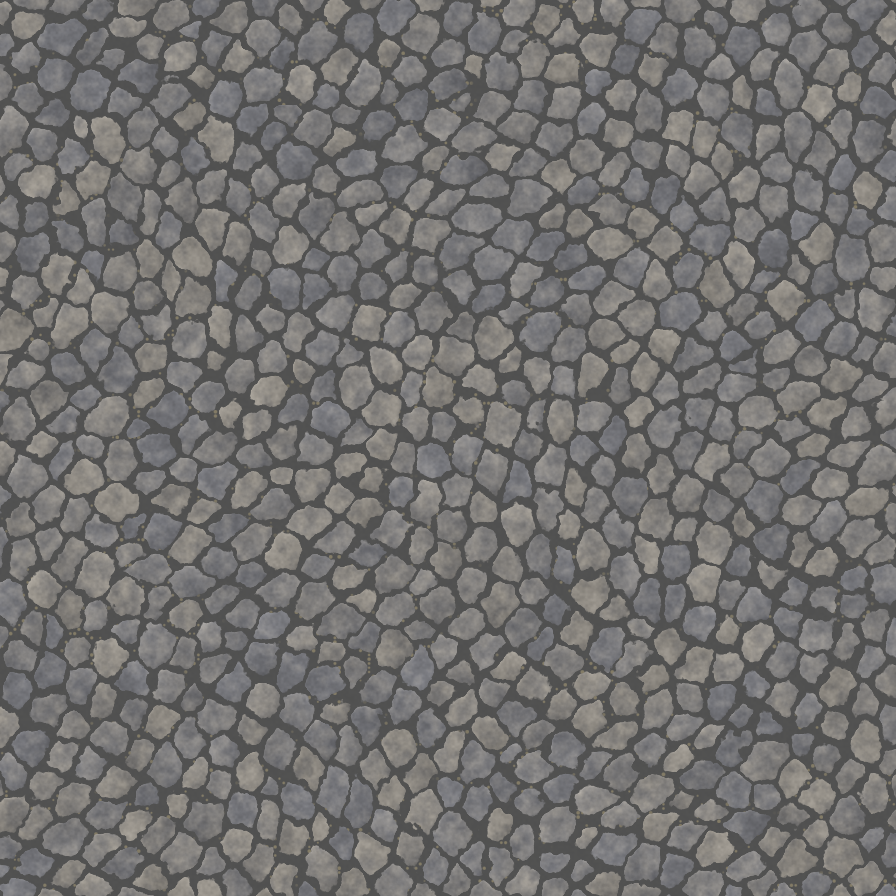
Reproduce this texture procedurally as a Shadertoy shader.

```glsl
const vec2 CELLS = vec2(28.5, 25.5);      // stones per canvas, along and across rows
const float ROW_ANGLE = 0.56;             // rows fall to the right
const vec2 JITTER = vec2(0.56, 0.46);
const float SIZE_SPREAD = 0.26;
const float GAP = 0.045;                  // narrowest half joint, in cells
const float GAP_SPREAD = 0.055;
const float CORNER = 0.055;               // corner rounding, in cells
const float RAGGED = 0.16;
const vec3 MORTAR = vec3(0.318, 0.318, 0.316);
const vec3 COOL_STONE = vec3(0.455, 0.458, 0.478);
const vec3 WARM_STONE = vec3(0.555, 0.537, 0.508);
const vec3 SPECK = vec3(0.58, 0.54, 0.43);
const vec2 LIGHT = vec2(-0.55, 0.83);

float hash(vec2 p) {
    vec3 q = fract(vec3(p.xyx) * 0.1031);
    q += dot(q, q.yzx + 33.33);
    return fract((q.x + q.y) * q.z);
}

vec2 hash2(vec2 p) {
    return vec2(hash(p + 17.3), hash(p + 71.9));
}

float noise(vec2 p) {
    vec2 i = floor(p), f = fract(p);
    f = f * f * (3.0 - 2.0 * f);
    return mix(mix(hash(i), hash(i + vec2(1, 0)), f.x),
               mix(hash(i + vec2(0, 1)), hash(i + vec2(1, 1)), f.x), f.y);
}

float fbm(vec2 p) {
    float sum = 0.0, amp = 0.53;
    for (int i = 0; i < 4; i++) {
        sum += amp * noise(p);
        p = mat2(1.6, 1.2, -1.2, 1.6) * p + 5.7;
        amp *= 0.5;
    }
    return sum;
}

// Centre of a stone: a shifted row grid with jitter
vec2 stoneCentre(vec2 id) {
    float shift = hash(vec2(id.y, 4.7));
    return id + 0.5 + vec2(shift, 0.0) + JITTER * (hash2(id) - 0.5);
}

// Weighted squared distance, so that stones differ in size
float stonePower(vec2 id, vec2 toCentre) {
    return dot(toCentre, toCentre) - SIZE_SPREAD * (hash(id + 9.1) - 0.5);
}

// Rounded distance to the cell border; also gives the stone id and local offset
float cobbles(vec2 p, out vec2 stone, out vec2 offset) {
    vec2 base = floor(p);
    float nearest = 1e3;
    for (int y = -2; y <= 2; y++)
    for (int x = -2; x <= 2; x++) {
        vec2 id = base + vec2(x, y);
        vec2 r = stoneCentre(id) - p;
        float power = stonePower(id, r);
        if (power < nearest) {
            nearest = power;
            stone = id;
            offset = -r;
        }
    }
    float sum = 0.0;
    for (int y = -2; y <= 2; y++)
    for (int x = -2; x <= 2; x++) {
        vec2 id = base + vec2(x, y);
        if (id == stone) continue;
        vec2 r = stoneCentre(id) - p;
        float border = (stonePower(id, r) - nearest) / (2.0 * max(length(r + offset), 0.1));
        sum += exp(-border / CORNER);
    }
    return -CORNER * log(sum + 1e-9);
}

void mainImage(out vec4 fragColor, in vec2 fragCoord) {
    vec2 uv = fragCoord / iResolution.y;
    float pixel = CELLS.x / iResolution.y;

    // Turned rows that bend gently, with uneven outlines
    float c = cos(ROW_ANGLE), s = sin(ROW_ANGLE);
    vec2 p = vec2(c * uv.x - s * uv.y, s * uv.x + c * uv.y) * CELLS + 60.0;
    p += 0.35 * sin(p.yx * vec2(0.55, 0.42) + vec2(1.0, 2.6));
    vec2 ragged = vec2(fbm(uv * 85.0), fbm(uv * 85.0 + 40.0)) - 0.5;

    vec2 stone, offset;
    float border = cobbles(p + RAGGED * 2.0 * ragged, stone, offset);
    float gap = GAP + GAP_SPREAD * hash(stone + 3.3);
    float chip = 0.12 * smoothstep(0.55, 0.85, noise(uv * 62.0 + 8.0));
    float inside = border - gap - chip * hash(stone + 6.2);
    float cover = smoothstep(-0.6 * pixel, 0.6 * pixel, inside);

    // Stone face: own tint, tilt, mottling and grain
    float mottle = fbm(uv * 95.0 + stone * 3.1) - 0.5;
    float grain = noise(uv * 330.0) - 0.5;
    float warmth = clamp(hash(stone + 5.5) + 0.9 * mottle, 0.0, 1.0);
    vec3 face = mix(COOL_STONE, WARM_STONE, warmth);
    vec2 tilt = hash2(stone + 2.4) - 0.5;
    float shade = 1.0 + 0.10 * (hash(stone + 8.8) - 0.5);
    shade += 0.22 * dot(tilt, offset) + 0.28 * mottle + 0.10 * grain;

    // Worn rim, bright towards the light and dim away from it
    vec2 outward = vec2(c * offset.x + s * offset.y, c * offset.y - s * offset.x);
    float facing = dot(normalize(outward + 1e-4), LIGHT);
    float rim = exp(-max(inside, 0.0) / 0.05);
    shade += rim * (0.03 + 0.11 * facing);
    face *= shade;

    // Flat mortar with grit gathered in patches
    vec2 grit = uv * 210.0;
    vec2 gritId = floor(grit);
    float dotSize = 0.2 + 0.25 * hash(gritId + 1.7);
    float speck = 1.0 - smoothstep(dotSize - 0.2, dotSize + 0.2, length(fract(grit) - 0.5));
    speck *= step(0.90, hash(gritId)) * smoothstep(0.45, 0.7, noise(uv * 22.0));
    vec3 ground = MORTAR * (1.0 + 0.03 * grain);
    ground = mix(ground, SPECK, 0.75 * speck);

    fragColor = vec4(mix(ground, face, cover), 1.0);
}
```
